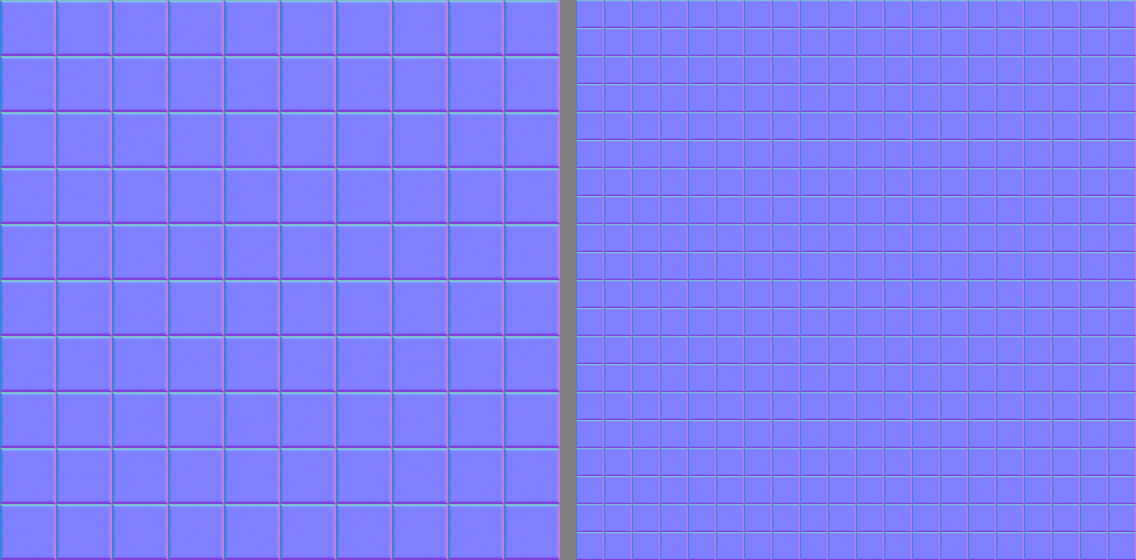
Left, the tile; right, the same tile 2 across and 2 down.
Reproduce this texture map procedurally as a three.js fragment shader.

```glsl
// Tangent-space normal map of a 10 by 10 grid of square raised tiles.
// Each tile has a narrow mitred bevel that steepens into the joint; opposing
// bevels are averaged across the joint, and faint wrapping noise roughens faces.
varying vec2 vUv;

const float TILES = 10.0;

float hash(vec2 p) {
  vec3 q = fract(p.xyx * vec3(0.1031, 0.1030, 0.0973));
  q += dot(q, q.yzx + 33.33);
  return fract((q.x + q.y) * q.z);
}

// Value noise from -0.5 to 0.5 whose lattice wraps at the given period.
float wrapNoise(vec2 uv, vec2 period, float seed) {
  vec2 p = uv * period;
  vec2 cell = floor(p);
  vec2 f = fract(p);
  f = f * f * (3.0 - 2.0 * f);
  vec2 lo = mod(cell, period) + seed;
  vec2 hi = mod(cell + 1.0, period) + seed;
  float bottom = mix(hash(lo), hash(vec2(hi.x, lo.y)), f.x);
  float top = mix(hash(vec2(lo.x, hi.y)), hash(hi), f.x);
  return mix(bottom, top, f.y) - 0.5;
}

// Normal of one bevelled tile; the nearest edge sets the facing direction.
vec3 bevelNormal(vec2 grid) {
  vec2 p = fract(grid) - 0.5;
  vec2 edge = 0.5 - abs(p);
  float steep = 0.87 * (1.0 - smoothstep(0.0, 0.068, min(edge.x, edge.y)));
  vec2 facing = edge.x < edge.y ? vec2(sign(p.x), 0.0) : vec2(0.0, sign(p.y));
  return vec3(facing * steep * 0.9, sqrt(1.0 - steep * steep));
}

// Fine grain, slightly stretched sideways, as a small tilt.
vec2 grain(vec2 uv, float seed) {
  vec2 medium = vec2(wrapNoise(uv, vec2(90.0, 130.0), seed),
                     wrapNoise(uv, vec2(90.0, 130.0), seed + 17.0));
  vec2 fine = vec2(wrapNoise(uv, vec2(190.0, 250.0), seed + 31.0),
                   wrapNoise(uv, vec2(190.0, 250.0), seed + 53.0));
  return medium * 0.012 + fine * 0.022;
}

void main() {
  vec2 grid = vUv * TILES;

  // Average the bevels over a small square to soften joints and mitres.
  vec3 normal = vec3(0.0);
  for (int i = 0; i < 6; i++) {
    for (int j = 0; j < 6; j++) {
      vec2 offset = (vec2(float(i), float(j)) - 2.5) * 0.005;
      normal += bevelNormal(grid + offset) / 36.0;
    }
  }

  // Surface grain.
  normal.xy += grain(vUv, 3.0);

  gl_FragColor = vec4(clamp(normal * 0.5 + 0.5, 0.0, 1.0), 1.0);
}
```
